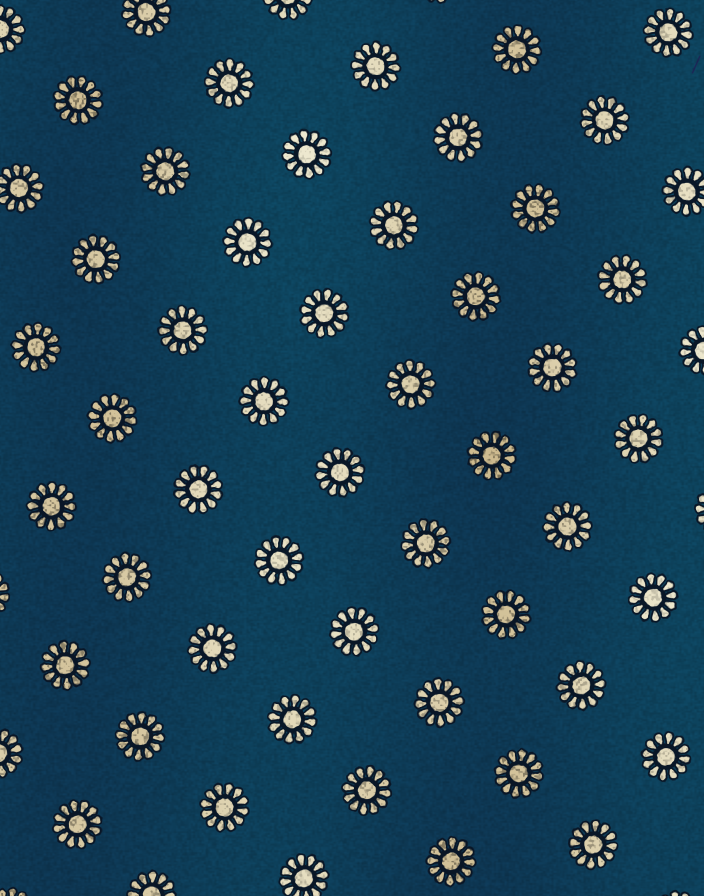
Give the GLSL for this pattern, as a Shadertoy shader.

```glsl
// Teal cotton with a slanted lattice of small gold daisies, softly shaded and woven.

float hash(vec2 p) {
    vec3 q = fract(vec3(p.xyx) * 0.1031);
    q += dot(q, q.yzx + 33.33);
    return fract((q.x + q.y) * q.z);
}

float noise(vec2 p) {
    vec2 i = floor(p), f = fract(p);
    f = f * f * (3.0 - 2.0 * f);
    return mix(mix(hash(i), hash(i + vec2(1, 0)), f.x),
               mix(hash(i + vec2(0, 1)), hash(i + vec2(1, 1)), f.x), f.y);
}

float segment(vec2 p, vec2 a, vec2 b) {
    vec2 d = b - a;
    return length(p - a - d * clamp(dot(p - a, d) / dot(d, d), 0.0, 1.0));
}

// Tapered petals around the centre; the tips reach radius 1.
float petals(vec2 p, float turn) {
    float pitch = 6.2831853 / 12.0;
    float angle = mod(atan(p.y, p.x) + turn, pitch) - 0.5 * pitch;
    vec2 q = length(p) * vec2(cos(angle), sin(angle));
    float t = clamp((q.x - 0.6) / 0.25, 0.0, 1.0);
    return length(q - vec2(0.6 + 0.25 * t, 0.0)) - mix(0.05, 0.14, t);
}

float fill(float d, float w) {
    return 1.0 - smoothstep(-w, w, d);
}

void mainImage(out vec4 fragColor, in vec2 fragCoord) {
    // Canvas height is 1, with y pointing down
    vec2 p = vec2(fragCoord.x, iResolution.y - fragCoord.y) / iResolution.y;
    float pixel = 1.0 / iResolution.y;

    // Cloth: broad folds of light, mottling and a fine weave
    float sheen = 0.5 + 0.5 * cos(6.2831853 * (p.x - 0.32 + 0.06 * (p.y - 0.5)) / 0.475);
    sheen = mix(sheen, noise(p * 4.0 + 7.0), 0.35);
    float weave = noise(p * vec2(420, 300)) + noise(p * vec2(260, 520) + 31.0) - 1.0;
    vec3 color = mix(vec3(0.052, 0.205, 0.315), vec3(0.050, 0.270, 0.370), sheen);
    color *= 1.0 + 0.13 * weave;

    // Lattice, gently bowed, with every third column nudged to the left
    vec2 q = p - vec2(0.4586, 0.4290);
    q.x += 0.029 * (p.y - 0.521) * (p.y - 0.521);
    mat2 lattice = mat2(0.0903, 0.0793, -0.0735, 0.0982);
    vec2 cell = round(inverse(lattice) * q);
    q -= lattice * cell;
    if (mod(cell.x - cell.y + 1.0, 3.0) < 0.5) q.x += 0.0056;

    // Daisy: dark ground, then petals and disc with uneven edges
    float seed = hash(cell + 50.0);
    q /= 0.0265;
    float w = 0.8 * pixel / 0.0265;
    float rough = 0.05 * (noise(p * 330.0) - 0.5);
    float petal = petals(q, seed * 0.52) + rough;
    float disc = length(q) - 0.37 + rough;
    float ground = min(petal - 0.085, disc - 0.20);
    color = mix(color, vec3(0.035, 0.075, 0.135), 0.92 * fill(ground, w));

    // Metallic ink: paler where the cloth catches light, with worn specks
    float shine = clamp(0.15 + 0.9 * sheen + 0.3 * (seed - 0.5), 0.0, 1.0);
    vec3 ink = mix(vec3(0.79, 0.71, 0.53), vec3(0.93, 0.91, 0.81), shine);
    float speck = noise(p * 390.0 + 80.0);
    ink *= 1.0 - mix(0.45, 0.14, shine) * smoothstep(0.45, 0.9, speck);
    color = mix(color, ink, fill(min(petal, disc), w));

    // Stray purple thread near the upper right edge
    float thread = segment(p, vec2(0.773, 0.081), vec2(0.781, 0.063)) - 0.0008;
    color = mix(color, vec3(0.13, 0.10, 0.32), 0.8 * fill(thread, pixel));

    fragColor = vec4(color, 1.0);
}
```
